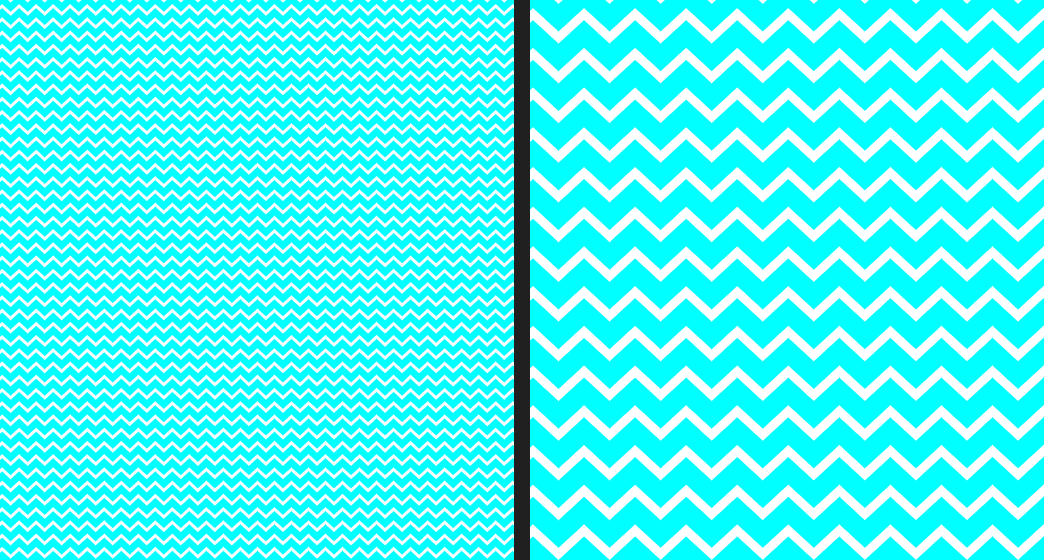
Left: the whole. Right: its middle third, enlarged.
This pattern is drawn by a Shadertoy shader. Its source:

```glsl
// Rows of thin white zigzag lines on a flat cyan ground.
// A triangle wave shifts each row; fract repeats the rows, and the slope of
// the wave turns the vertical offset into a distance for smooth edges.

#define COLUMNS 30.2          // zigzag periods across the canvas
#define ROWS 42.3             // lines down the canvas
#define PEAK_PHASE 0.125      // first peak, in periods from the left edge
#define ROW_PHASE 0.55        // middle of the lowest line, in rows
#define WAVE_HEIGHT 0.59      // peak to valley, in rows
#define LINE_HEIGHT 0.305     // vertical thickness of a line, in rows
#define GROUND_COLOR vec3(0.0, 1.0, 1.0)
#define LINE_COLOR vec3(1.0)

// Triangle wave of period 1: +0.5 at whole numbers, -0.5 halfway between.
float triangleWave(float x) {
    return 2.0 * abs(fract(x) - 0.5) - 0.5;
}

// Signed distance in pixels to the nearest zigzag line, negative inside.
float zigzagDistance(vec2 cell, vec2 cellSize) {
    float wave = WAVE_HEIGHT * triangleWave(cell.x - PEAK_PHASE);
    float row = fract(cell.y - ROW_PHASE - wave + 0.5) - 0.5;
    float slope = 2.0 * WAVE_HEIGHT * cellSize.y / cellSize.x;
    float vertical = (abs(row) - 0.5 * LINE_HEIGHT) * cellSize.y;
    return vertical / sqrt(1.0 + slope * slope);
}

void mainImage(out vec4 fragColor, in vec2 fragCoord) {
    // Canvas to repeat cells
    vec2 repeats = vec2(COLUMNS, ROWS);
    vec2 cell = fragCoord / iResolution.xy * repeats;
    vec2 cellSize = iResolution.xy / repeats;

    // Edge coverage over one pixel
    float coverage = clamp(0.5 - zigzagDistance(cell, cellSize), 0.0, 1.0);

    fragColor = vec4(mix(GROUND_COLOR, LINE_COLOR, coverage), 1.0);
}
```
